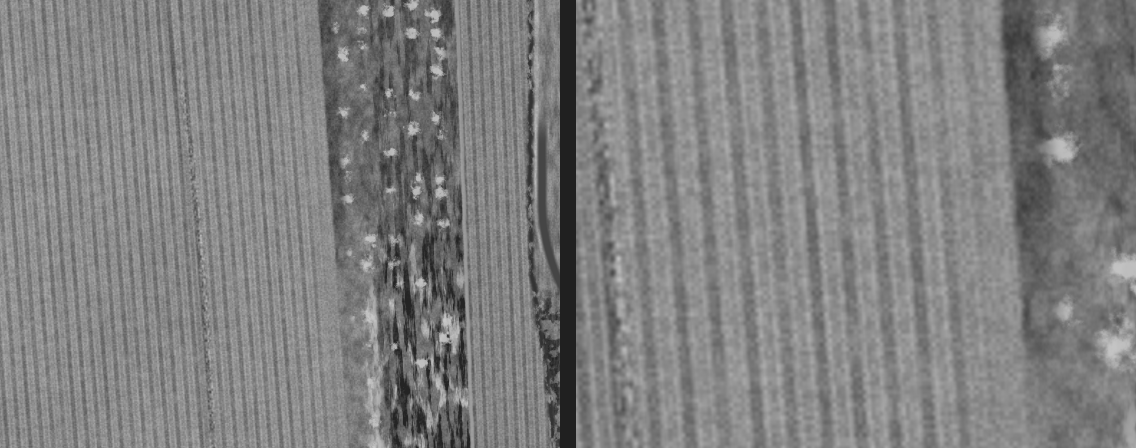
Left: the whole. Right: its middle third, enlarged.
A Shadertoy shader for this texture:

```glsl
// Aerial view of ploughed fields: sheared crop rows, a scrubby strip with pale bushes, a hedge and a ditch.

float hash(vec2 p) {
    vec3 q = fract(vec3(p.xyx) * 0.1031);
    q += dot(q, q.yzx + 33.33);
    return fract((q.x + q.y) * q.z);
}

float noise(vec2 p) {
    vec2 i = floor(p), f = fract(p);
    f = f * f * (3.0 - 2.0 * f);
    return mix(mix(hash(i), hash(i + vec2(1, 0)), f.x),
               mix(hash(i + vec2(0, 1)), hash(i + vec2(1, 1)), f.x), f.y);
}

float fbm(vec2 p) {
    float sum = 0.0, gain = 0.533;
    for (int i = 0; i < 4; i++) {
        sum += gain * noise(p);
        p = p * 2.03 + 17.7;
        gain *= 0.5;
    }
    return sum;
}

// Soft line of half width w around centre c
float band(float x, float c, float w, float soft) {
    return 1.0 - smoothstep(w - soft, w + soft, abs(x - c));
}

// Dark furrows with pale shoulders, broken along their length
float cropRows(float s, float depth, float period, float phase) {
    float t = s / period + phase;
    float id = floor(t), local = fract(t) - 0.5;
    float strength = mix(0.75, 1.0, hash(vec2(id, 3.0)));
    float broken = mix(0.6, 1.0, smoothstep(0.2, 0.45, noise(vec2(id * 7.3, depth * 45.0))));
    float furrow = band(local, 0.0, 0.16, 0.08) * strength * broken;
    float shoulder = band(abs(local), 0.30, 0.05, 0.07);
    return 0.045 * shoulder - 0.12 * furrow;
}

float fieldTone(vec2 p, float s, float depth, float period, float phase, float contrast) {
    float tone = 0.55 + contrast * cropRows(s, depth, period, phase);
    tone += 0.045 * (noise(vec2(s * 330.0, depth * 9.0)) - 0.5);
    tone += 0.10 * (noise(p * 390.0) - 0.5);
    tone += 0.07 * (fbm(vec2(p.x * 60.0 - p.y * 45.0, p.y * 130.0)) - 0.5);
    return tone + 0.06 * (fbm(p * 4.0) - 0.5);
}

// Ragged pale bushes on a jittered grid
float bushes(vec2 p, float depth) {
    vec2 g = vec2((p.x - 0.03 * depth) / 0.043 + 0.43, depth / 0.037);
    float ragged = fbm(p * 150.0) - 0.5, cover = 0.0;
    for (int j = -1; j <= 1; j++)
    for (int i = -1; i <= 1; i++) {
        vec2 cell = floor(g) + vec2(i, j);
        vec2 jitter = vec2(hash(cell + 5.1), hash(cell + 9.7)) - 0.5;
        float present = step(mix(0.38, 0.66, smoothstep(4.0, 14.0, cell.y)), hash(cell + 2.3));
        float radius = mix(0.10, 0.24, hash(cell + 13.9));
        float dist = length((g - cell - 0.5 - jitter * vec2(0.35, 0.6)) * vec2(1.0, 0.86));
        float body = 1.0 - smoothstep(radius - 0.14, radius + 0.14, dist + 0.5 * ragged);
        cover = max(cover, present * body);
    }
    return cover;
}

// Overgrown strip; k runs from 0 at its left edge to 1 at its right
float scrubTone(vec2 p, float k, float depth) {
    float s = p.x - 0.04 * depth;
    float low = smoothstep(0.25, 0.6, depth);
    float streak = fbm(vec2(s * 130.0, depth * 20.0));
    streak += 0.16 * (fbm(p * vec2(190.0, 110.0)) - 0.5);
    float tone = 0.43 + 0.26 * (fbm(p * vec2(110.0, 70.0)) - 0.5);
    tone += 0.12 * (fbm(p * 22.0) - 0.5) + 0.08 * (noise(p * 390.0) - 0.5);
    tone += 0.07 * low * (1.0 - smoothstep(0.15, 0.35, k));
    tone -= 0.11 * band(k, 0.04, 0.06, 0.04) * (1.0 - 0.7 * low);
    float shade = smoothstep(0.2, 0.45, k) * mix(0.5, 1.0, low);
    tone -= 0.28 * shade * smoothstep(0.42, 0.66, streak);
    // Bare soil: loose streaks and one long scar
    float bare = smoothstep(0.53, 0.70, fbm(vec2(s * 75.0 + 31.0, depth * 24.0)));
    tone += 0.25 * bare * low * smoothstep(0.1, 0.3, k);
    float scar = band(s, 0.643 + 0.02 * (depth - 0.5), 0.007, 0.006);
    scar *= smoothstep(0.46, 0.54, depth) * smoothstep(0.2, 0.6, fbm(p * vec2(110.0, 50.0)));
    tone = mix(tone, 0.74, 0.8 * scar);
    float inside = smoothstep(0.06, 0.13, k) * (1.0 - smoothstep(0.88, 0.97, k));
    return mix(tone, 0.80, 0.85 * inside * bushes(p, depth));
}

// Verge beyond the hedge, with a ditch that bends away to the right
float vergeTone(vec2 p, float depth) {
    float tone = 0.49 + 0.30 * (fbm(vec2(p.x * 140.0, depth * 35.0)) - 0.5);
    tone += 0.08 * (noise(p * 390.0) - 0.5);
    tone -= 0.24 * smoothstep(0.49, 0.56, depth) * smoothstep(0.35, 0.6, fbm(p * 90.0));
    float bend = max(depth - 0.36, 0.0);
    float ditch = 0.968 + 1.5 * bend * bend;
    tone += 0.14 * band(p.x, ditch - 0.010, 0.004, 0.003) * (1.0 - smoothstep(0.4, 0.5, depth));
    float reach = smoothstep(0.18, 0.26, depth) * (1.0 - smoothstep(0.51, 0.55, depth));
    return mix(tone, 0.27, reach * band(p.x, ditch, 0.008, 0.004));
}

void mainImage(out vec4 fragColor, in vec2 fragCoord) {
    vec2 p = fragCoord / iResolution.x;
    float depth = iResolution.y / iResolution.x - p.y;
    float wobble = 0.0016 * (noise(vec2(depth * 45.0, 4.0)) - 0.5);
    float scrubLeft = 0.567 + 0.07 * depth + wobble;
    float scrubRight = 0.812 + 0.035 * depth + wobble;

    // Left field with a worn lane
    float contrast = 1.0 - 0.75 * smoothstep(-0.05, -0.015, p.x - scrubLeft);
    float tone = fieldTone(p, p.x - 0.075 * depth, depth, 0.0204, 0.76, contrast);
    float lane = 0.302 + 0.165 * depth - 0.085 * depth * depth;
    float worn = mix(0.3, 1.0, smoothstep(0.05, 0.2, depth));
    tone -= 0.05 * band(p.x, lane - 0.012, 0.007, 0.004);
    tone += 0.26 * worn * band(p.x, lane, 0.006, 0.004) * (noise(p * vec2(290.0, 240.0)) - 0.55);

    // Scrub, pale path and right field
    float k = (p.x - scrubLeft) / (scrubRight - scrubLeft);
    tone = mix(tone, scrubTone(p, k, depth), smoothstep(-0.012, 0.012, k));
    float rightField = fieldTone(p, p.x - 0.04 * depth, depth, 0.0185, 0.3, 0.95) - 0.03;
    tone = mix(tone, rightField, smoothstep(-0.002, 0.002, p.x - scrubRight));
    tone = mix(tone, 0.63, 0.75 * band(p.x, scrubRight + 0.004, 0.003, 0.002));

    // Hedge and verge
    float hedge = 0.947 + 0.045 * smoothstep(0.4, 0.85, depth) + 0.008 * (fbm(vec2(depth * 50.0, 8.0)) - 0.5);
    tone = mix(tone, vergeTone(p, depth), smoothstep(-0.002, 0.004, p.x - hedge));
    float leaves = smoothstep(0.3, 0.6, fbm(p * vec2(150.0, 80.0)));
    tone = mix(tone, 0.2, leaves * band(p.x, hedge, 0.005, 0.004));

    fragColor = vec4(vec3(clamp(tone, 0.14, 0.9)), 1.0);
}
```
